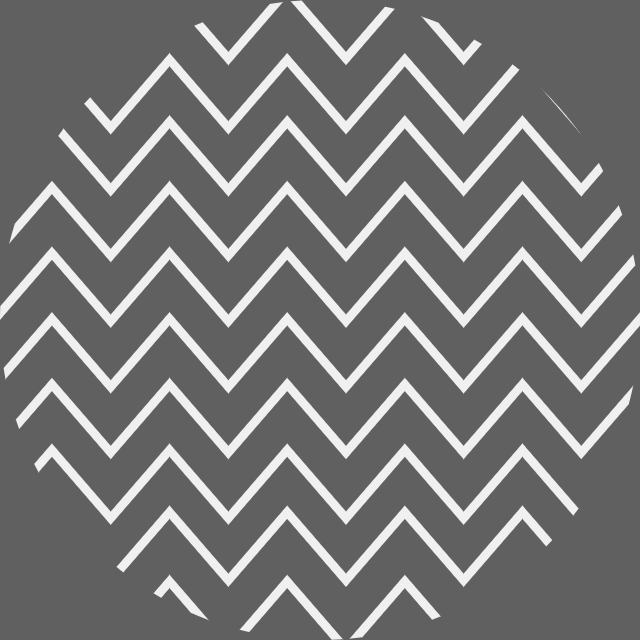
Write a three.js fragment shader that draws this pattern.

```glsl
// Pale zigzag lines stacked in ten rows on grey, clipped to a full-width disc.
// Each row is a vertical offset from one triangle wave, which keeps the mitred
// corners sharp; the rows are joined with min and cut by the disc distance.

varying vec2 vUv;

const vec3 GROUND_COLOR = vec3(0.376);
const vec3 LINE_COLOR = vec3(0.94);

const float WAVE_PERIOD = 0.1838;     // peak to peak, across
const float WAVE_HEIGHT = 0.1064;     // valley to peak, along the centreline
const float PEAK_X = 0.4487;          // position of one peak
const float LINE_THICKNESS = 0.0209;  // measured vertically

const int ROW_COUNT = 10;
const float ROW_SPACING = 0.1026;
const float ROW_NUDGE = 0.0056;       // inward shift of the second and ninth rows

const vec2 DISC_CENTER = vec2(0.5);
const float DISC_RADIUS = 0.5;

// Triangle wave centred on zero
float zigzag(float x) {
  float phase = fract((x - PEAK_X) / WAVE_PERIOD);
  return (abs(2.0 * phase - 1.0) - 0.5) * WAVE_HEIGHT;
}

// Mean height of a row, including the uneven spacing near both ends
float rowHeight(int row) {
  float offset = float(row) - 0.5 * float(ROW_COUNT - 1);
  bool nudged = row == 1 || row == ROW_COUNT - 2;
  return 0.5 + offset * ROW_SPACING - (nudged ? sign(offset) * ROW_NUDGE : 0.0);
}

// Signed distance to the nearest zigzag line
float zigzagRows(vec2 p) {
  float waveY = p.y - zigzag(p.x);
  float nearest = 1.0;
  for (int row = 0; row < ROW_COUNT; row++) {
    nearest = min(nearest, abs(waveY - rowHeight(row)));
  }
  float slope = 2.0 * WAVE_HEIGHT / WAVE_PERIOD;
  return (nearest - 0.5 * LINE_THICKNESS) / sqrt(1.0 + slope * slope);
}

void main() {
  float disc = length(vUv - DISC_CENTER) - DISC_RADIUS;
  float shape = max(zigzagRows(vUv), disc);

  // Smooth the edge over one screen sample
  float edge = max(fwidth(vUv.x), fwidth(vUv.y));
  float coverage = clamp(0.5 - shape / edge, 0.0, 1.0);

  gl_FragColor = vec4(mix(GROUND_COLOR, LINE_COLOR, coverage), 1.0);
}
```
